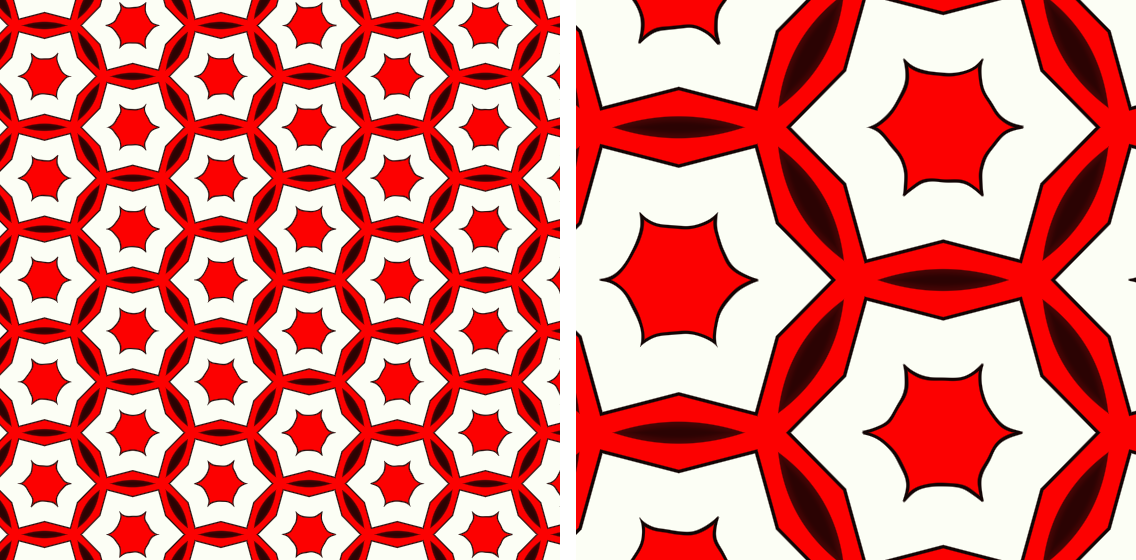
Left, the full canvas; right, a detail of the centre.
Give the GLSL for this pattern, as a Shadertoy shader.

```glsl
const float PITCH = 0.1818;                 // height of one hexagonal cell
const vec2  ORIGIN = vec2(0.3945, 0.5);     // centre of a reference cell

// Lengths below are in units of PITCH
const float WINDOW_MID = 0.373;             // window radius at the cell sides
const float WINDOW_SLOPE = 0.26;            // flare towards the cell corners
const float STAR_VALLEY = 0.172;
const float STAR_RISE = 0.045;
const float STAR_HALF_SIDE = 0.126;
const float LENS_LENGTH = 0.215;
const float LENS_WIDTH_FLAT = 0.036;
const float LENS_WIDTH_SLANT = 0.047;
const float LINE_HALF = 0.0055;
const float WOBBLE = 0.010;
const float WOBBLE_SCALE = 11.0;

const vec3 CREAM = vec3(0.99, 0.995, 0.96);
const vec3 RED = vec3(0.99, 0.005, 0.005);
const vec3 LENS_CORE = vec3(0.17, 0.01, 0.01);
const vec3 LENS_RIM = vec3(0.27, 0.02, 0.02);
const vec3 INK = vec3(0.07, 0.02, 0.02);

const float SECTOR = 1.04719755;            // sixty degrees

vec2 randomGradient(vec2 cell) {
    float h = fract(sin(dot(cell, vec2(127.1, 311.7))) * 43758.5);
    return vec2(cos(6.2832 * h), sin(6.2832 * h));
}

float gradientNoise(vec2 p) {
    vec2 i = floor(p), f = fract(p);
    vec2 s = f * f * f * (f * (f * 6.0 - 15.0) + 10.0);
    vec2 e = vec2(1.0, 0.0);
    float a = dot(randomGradient(i), f);
    float b = dot(randomGradient(i + e.xy), f - e.xy);
    float c = dot(randomGradient(i + e.yx), f - e.yx);
    float d = dot(randomGradient(i + e.xx), f - e.xx);
    return mix(mix(a, b, s.x), mix(c, d, s.x), s.y);
}

// Offset from the nearest centre of a hexagonal lattice
vec2 hexOffset(vec2 p) {
    vec2 period = vec2(sqrt(3.0), 1.0);
    vec2 a = mod(p + 0.5 * period, period) - 0.5 * period;
    vec2 b = mod(p, period) - 0.5 * period;
    return dot(a, a) < dot(b, b) ? a : b;
}

// In folded coordinates x runs along a cell side, y runs outwards to it
float windowDistance(vec2 q) {
    return (q.y - WINDOW_MID - WINDOW_SLOPE * q.x) / length(vec2(1.0, WINDOW_SLOPE));
}

float starDistance(vec2 q) {
    float t = min(q.x / STAR_HALF_SIDE, 1.0);
    float slope = 3.0 * STAR_RISE * t * t / STAR_HALF_SIDE;
    return (q.y - STAR_VALLEY - STAR_RISE * t * t * t) / length(vec2(1.0, slope));
}

float lensDistance(vec2 q, float width) {
    float t = q.x / LENS_LENGTH;
    float slope = 2.0 * width * t / LENS_LENGTH;
    return (abs(q.y - 0.5) - width * (1.0 - t * t)) / length(vec2(1.0, slope));
}

float coverage(float d, float pixel) {
    return clamp(0.5 - d / pixel, 0.0, 1.0);
}

void mainImage(out vec4 fragColor, in vec2 fragCoord) {
    vec2 p = (fragCoord / iResolution.y - ORIGIN) / PITCH;
    float pixel = 1.3 / (iResolution.y * PITCH);

    // Fold the cell into one sixth
    vec2 h = hexOffset(p);
    float angle = atan(h.y, h.x);
    float sector = floor(angle / SECTOR);
    float local = angle - (sector + 0.5) * SECTOR;
    vec2 q = length(h) * vec2(abs(sin(local)), cos(local));
    bool flatSide = abs(sector + 0.5) > 1.0 && abs(sector + 0.5) < 2.0;

    float window = windowDistance(q);
    float star = starDistance(q) + WOBBLE * gradientNoise(p * WOBBLE_SCALE);
    float lens = lensDistance(q, flatSide ? LENS_WIDTH_FLAT : LENS_WIDTH_SLANT);

    // Red lattice, shaded lenses, cream windows and red stars
    vec3 lensColor = mix(LENS_CORE, LENS_RIM, smoothstep(-0.03, 0.0, lens));
    vec3 color = mix(RED, lensColor, coverage(lens, pixel));
    color = mix(color, CREAM, coverage(window, pixel));
    color = mix(color, RED, coverage(star, pixel));

    // Ink outlines
    float outline = min(abs(window), abs(star)) - LINE_HALF;
    color = mix(color, INK, coverage(outline, pixel));

    fragColor = vec4(color, 1.0);
}
```
